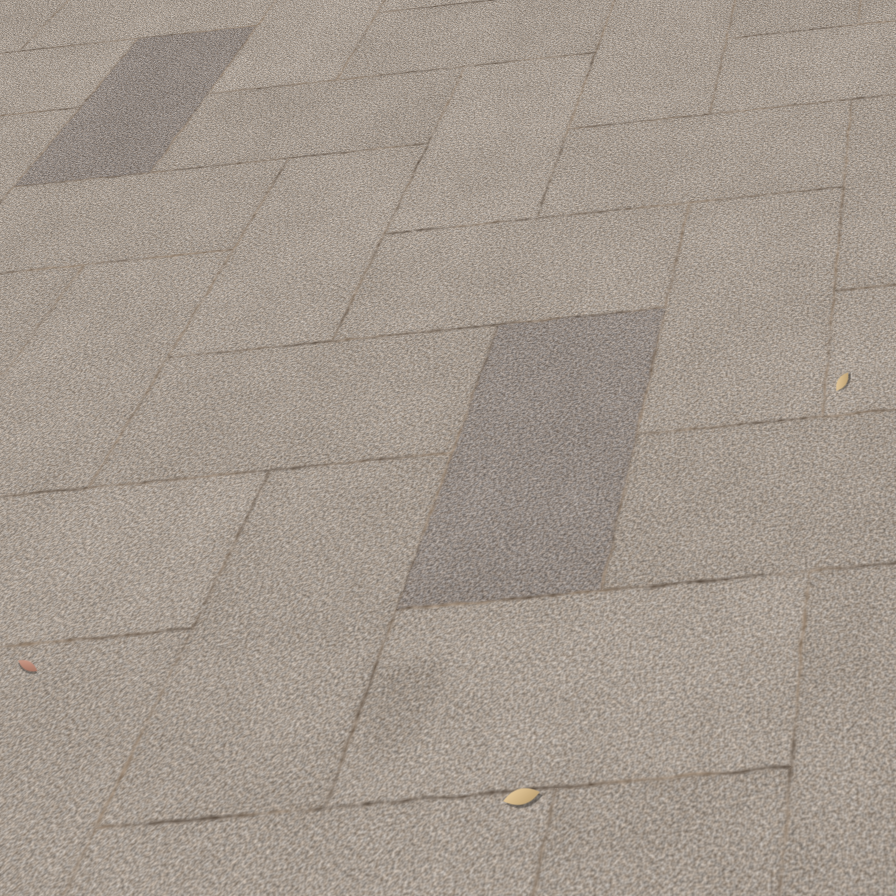
Give the GLSL for this texture, as a WebGL 1 fragment shader.

```glsl
precision highp float;
// Stone paving in a 2:1 herringbone bond, seen in perspective.
// Canvas points are projected back to the ground, where block, joint and grain
// are evaluated; a few fallen leaves are laid on top in canvas space.

uniform vec2 u_resolution;

// Ground axes and origin as homogeneous canvas points (one unit = block width)
const vec3 GROUND_X = vec3(0.2538, 0.0222, -0.0055);
const vec3 GROUND_Y = vec3(0.1358, 0.2611, 0.1289);
const vec3 GROUND_O = vec3(0.1246, 0.5755, 1.2632);

const vec3 STONE = vec3(0.650, 0.609, 0.568);
const vec3 DARK_STONE = vec3(0.578, 0.542, 0.516);
const vec3 JOINT_DIRT = vec3(0.420, 0.370, 0.325);
const vec3 JOINT_SAND = vec3(0.600, 0.525, 0.450);
const vec3 LEAF_STRAW = vec3(0.820, 0.710, 0.530);
const vec3 LEAF_PINK = vec3(0.720, 0.530, 0.460);

const float JOINT_HALF = 0.007;
const float JOINT_SOFTNESS = 0.009;
const float JOINT_WOBBLE = 0.012;
const float BLOCK_VARIATION = 0.022;
const float GRAIN_SCALE = 54.0;
const float GRAIN_CONTRAST = 0.150;
const float BLOTCH_CONTRAST = 0.025;
const vec2 STAIN_CENTRE = vec2(0.455, 0.215);
const float STAIN_RADIUS = 0.065;
const int LEAF_COUNT = 3;

float hash(vec2 p) {
  vec3 q = fract(vec3(p.xyx) * 0.1031);
  q += dot(q, q.yzx + 33.33);
  return fract((q.x + q.y) * q.z);
}

float cornerSlope(vec2 corner, vec2 offset) {
  float angle = 6.2832 * hash(corner);
  return dot(vec2(cos(angle), sin(angle)), offset);
}

float gradientNoise(vec2 p) {
  vec2 i = floor(p), f = fract(p);
  vec2 u = f * f * f * (f * (f * 6.0 - 15.0) + 10.0);
  vec2 e = vec2(1.0, 0.0);
  return mix(mix(cornerSlope(i, f), cornerSlope(i + e, f - e), u.x),
             mix(cornerSlope(i + e.yx, f - e.yx), cornerSlope(i + 1.0, f - 1.0), u.x), u.y);
}

mat2 rotation(float a) {
  return mat2(cos(a), sin(a), -sin(a), cos(a));
}

// Inverse projection, canvas to ground
vec2 toGround(vec2 p) {
  vec3 h = vec3(p, 1.0);
  vec3 g = vec3(dot(cross(GROUND_Y, GROUND_O), h),
                dot(cross(GROUND_O, GROUND_X), h),
                dot(cross(GROUND_X, GROUND_Y), h));
  return g.xy / g.z;
}

// Herringbone: xy = lower left corner of the block, zw = its size
vec4 herringbone(vec2 g) {
  vec2 cell = floor(g);
  float k = mod(cell.x - cell.y, 4.0);
  return k < 1.5 ? vec4(cell - vec2(k, 0.0), 2.0, 1.0)
                 : vec4(cell - vec2(0.0, 3.0 - k), 1.0, 2.0);
}

vec3 stoneColour(vec2 p, vec2 g, vec4 block) {
  // Every fourth column along one diagonal holds a darker upright block
  float isDark = step(block.z, 1.5) * step(abs(block.x + block.y - 1.0), 0.5)
               * step(abs(mod(block.x, 4.0) - 2.0), 0.5);
  vec3 colour = mix(STONE, DARK_STONE, isDark);
  colour += BLOCK_VARIATION * (hash(block.xy + 17.0) - 0.5);
  colour += BLOTCH_CONTRAST * (gradientNoise(g * 1.7) + 0.8 * gradientNoise(g * 6.0 + 9.0));

  // Damp stain with a ragged rim
  float rim = length(p - STAIN_CENTRE) / STAIN_RADIUS + 0.7 * gradientNoise(g * 4.0 + 5.0);
  colour -= 0.045 * (1.0 - smoothstep(0.3, 1.2, rim));

  // Mineral speckle, with a faint warm and cool shift
  vec2 s = rotation(0.6) * g * GRAIN_SCALE;
  float grain = gradientNoise(s) + gradientNoise(rotation(0.9) * s * 1.6 + 31.0);
  float warmth = gradientNoise(s * 0.9 + 71.0);
  return colour + GRAIN_CONTRAST * grain + 0.025 * warmth * vec3(1.0, 0.0, -1.0);
}

vec3 addJoints(vec3 colour, vec2 g, vec4 block, vec2 footprint) {
  vec2 local = g - block.xy;
  vec2 edge = min(local, block.zw - local);
  float halfWidth = JOINT_HALF * (1.0 + 1.2 * gradientNoise(g * 9.0 + 3.0));
  vec2 soft = footprint + JOINT_SOFTNESS;
  vec2 cover = 1.0 - smoothstep(halfWidth - soft, halfWidth + soft, edge);
  float upright = step(cover.y, cover.x);
  float sand = smoothstep(-0.4, 0.4, gradientNoise(g * 2.3 + 40.0) + 0.25 * upright - 0.05);
  vec3 fill = mix(JOINT_DIRT, JOINT_SAND, sand) + 0.25 * gradientNoise(g * 24.0);
  // Patchy filling: long faint stretches broken up by short gaps
  float strength = 0.85 - 0.15 * upright + 0.7 * gradientNoise(g * 2.7 + 60.0)
                 + 0.8 * gradientNoise(g * 13.0 + 80.0);
  colour -= 0.015 * exp(-min(edge.x, edge.y) * 28.0);
  return mix(colour, fill, max(cover.x, cover.y) * clamp(strength, 0.15, 1.0));
}

vec3 addLeaves(vec3 colour, vec2 p, float pixel) {
  for (int n = 0; n < LEAF_COUNT; n++) {
    float i = float(n);
    vec2 centre = fract(vec2(0.031, 0.257) + i * vec2(0.6475, -0.4505) + i * i * vec2(-0.0965, 0.3045));
    float size = 0.011 + 0.010 / (1.0 + 8.0 * (i - 1.0) * (i - 1.0));
    vec2 q = (p - centre) * rotation(0.75 * i - 0.5) / size;
    vec2 shade = q + vec2(-0.1, 0.2);
    float soft = 1.2 * pixel / size;
    float leaf = abs(q.y) - 0.42 * (1.0 - q.x * q.x);
    float shadow = abs(shade.y) - 0.42 * (1.0 - shade.x * shade.x);
    vec3 tint = mix(LEAF_PINK, LEAF_STRAW, min(i, 1.0)) + 0.12 * q.y - 0.06 * q.x;
    colour *= 1.0 - 0.35 * (1.0 - smoothstep(-soft, soft, shadow));
    colour = mix(colour, tint, 1.0 - smoothstep(-soft, soft, leaf));
  }
  return colour;
}

void main() {
  vec2 p = gl_FragCoord.xy / u_resolution, pixel = 1.0 / u_resolution;
  vec2 g = toGround(p);
  vec2 footprint = 0.5 * (abs(toGround(p + vec2(pixel.x, 0.0)) - g) + abs(toGround(p + vec2(0.0, pixel.y)) - g));
  vec2 worn = g + JOINT_WOBBLE * vec2(gradientNoise(g * 6.0), gradientNoise(g * 6.0 + 50.0));
  vec4 block = herringbone(worn);
  vec3 colour = addJoints(stoneColour(p, g, block), worn, block, footprint);
  gl_FragColor = vec4(addLeaves(colour, p, pixel.y), 1.0);
}
```
